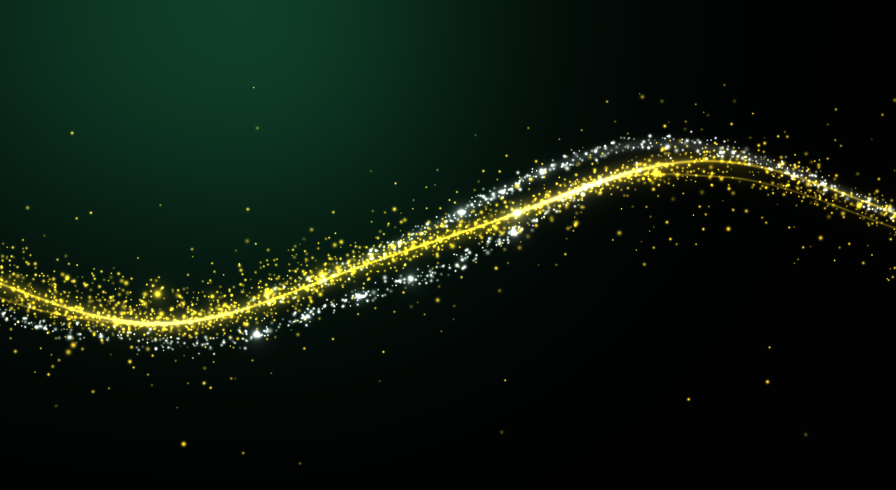
Give the GLSL for this background, as a Shadertoy shader.

```glsl
const vec3 GOLD = vec3(0.95, 0.80, 0.16);
const vec3 SILVER = vec3(0.88, 0.92, 0.90);
const vec3 WARM_WHITE = vec3(1.0, 0.96, 0.72);
const vec3 EMERALD = vec3(0.055, 0.23, 0.147);
const vec3 NIGHT = vec3(0.003, 0.008, 0.005);
const float HEIGHT = 0.546; // canvas height when its width is 1

vec3 hash3(vec2 p) {
    vec3 q = fract(p.xyx * vec3(0.1031, 0.1030, 0.0973));
    q += dot(q, q.yxz + 33.33);
    return fract((q.xxy + q.yzz) * q.zyx);
}

float gradientNoise(vec2 p) {
    vec2 cell = floor(p), f = fract(p);
    vec2 u = f * f * f * (f * (f * 6.0 - 15.0) + 10.0);
    vec2 e = vec2(0.0, 1.0);
    float a = dot(hash3(cell).xy * 2.0 - 1.0, f);
    float b = dot(hash3(cell + e.yx).xy * 2.0 - 1.0, f - e.yx);
    float c = dot(hash3(cell + e.xy).xy * 2.0 - 1.0, f - e.xy);
    float d = dot(hash3(cell + e.yy).xy * 2.0 - 1.0, f - e.yy);
    return mix(mix(a, b, u.x), mix(c, d, u.x), u.y);
}

// Bell curve used for bands, bumps and soft dots
float bell(float x, float width) {
    float t = x / width;
    return exp(-t * t);
}

// Strand heights
float mainStrand(float x) {
    float t = (x - 0.482) * 5.133;
    return 0.276 + 0.0839 * (sin(t) - 0.08 * sin(3.0 * t));
}

float upperSilver(float x) {
    return mainStrand(x) + 0.0355 * bell(x - 0.63, 0.17);
}

float lowerSilver(float x) {
    float reach = 1.0 - smoothstep(0.48, 0.70, x);
    return mainStrand(x) - 0.033 * reach * (1.0 - 0.5 * bell(x - 0.14, 0.07));
}

float lowerGold(float x) {
    return mainStrand(x) - 0.017 * smoothstep(0.66, 0.80, x) - 0.016 * bell(x, 0.10);
}

// Chance of a gold (x) or silver (y) particle at a point
vec2 particleDensity(vec2 p) {
    float d = p.y - mainStrand(p.x);
    float thin = mix(1.0, 0.55, smoothstep(0.65, 0.85, p.x));
    float gold = 0.55 * thin * bell(d, 0.015);
    gold += 0.30 * bell(d - 0.022, 0.026) * (1.0 - smoothstep(0.25, 0.60, p.x));
    gold += 0.30 * bell(p.y - lowerGold(p.x), 0.010);
    gold += 0.075 * bell(d, 0.062);
    float silver = 0.65 * bell(p.y - upperSilver(p.x), 0.008) * smoothstep(0.18, 0.40, p.x);
    silver += 0.60 * bell(p.y - lowerSilver(p.x), 0.008) * (1.0 - smoothstep(0.60, 0.75, p.x));
    return vec2(gold, silver) * (1.0 + 0.9 * gradientNoise(p * 30.0));
}

// One grid of jittered dots, kept where the density allows
vec3 particleLayer(vec2 p, float cells, float size, float amount) {
    vec3 light = vec3(0.0);
    vec2 home = floor(p * cells);
    for (int j = -1; j <= 1; j++) {
        for (int i = -1; i <= 1; i++) {
            vec2 cell = home + vec2(i, j);
            vec3 place = hash3(cell + cells);
            vec3 style = hash3(cell + cells * 2.0 + 17.0);
            vec2 center = (cell + 0.1 + 0.8 * place.xy) / cells;
            vec2 density = particleDensity(center);
            float total = density.x + density.y;
            float kept = step(place.z, total * amount);
            vec3 tint = style.x * total < density.y ? SILVER : GOLD;
            float radius = size * mix(0.65, 1.15, style.y);
            float power = mix(0.30, 1.20, style.z);
            light += kept * power * tint * bell(length(p - center), radius);
        }
    }
    return light;
}

vec3 flare(vec2 p, vec2 center, vec3 tint, float size) {
    float d = length(p - center);
    return tint * (1.1 * bell(d, size) + 0.45 * exp(-d / (size * 1.7)));
}

// Fine luminous thread with a soft halo
vec3 thread(float d, float width, vec3 tint) {
    return tint * (bell(d, width) + 0.16 * exp(-abs(d) / (width * 5.0)));
}

vec3 backdrop(vec2 uv) {
    float side = bell(uv.x - 0.27, uv.x < 0.27 ? 0.42 : 0.29);
    float fall = exp(-pow((1.0 - uv.y) / 0.55, 2.3));
    return NIGHT + EMERALD * side * fall;
}

void mainImage(out vec4 fragColor, in vec2 fragCoord) {
    vec2 uv = fragCoord / iResolution.xy;
    vec2 p = uv * vec2(1.0, HEIGHT);
    vec3 color = backdrop(uv);

    // Glowing threads, brightest where the strands meet
    float d = p.y - mainStrand(p.x);
    float knots = bell(p.x - 0.655, 0.075) + 0.6 * bell(p.x - 0.18, 0.09);
    float shimmer = 0.75 + 0.5 * gradientNoise(vec2(p.x * 45.0, 3.5));
    color += thread(d, 0.0016, GOLD) * shimmer * 0.65;
    color += thread(p.y - lowerGold(p.x), 0.0013, GOLD) * shimmer * 0.4;
    color += GOLD * 0.22 * bell(d, 0.011) * (1.0 - smoothstep(0.70, 0.90, p.x));
    color += WARM_WHITE * knots * (0.75 * bell(d, 0.0030) + 0.20 * exp(-abs(d) / 0.012));
    color += SILVER * 0.16 * bell(p.y - upperSilver(p.x), 0.006) * smoothstep(0.3, 0.5, p.x);

    // Dust from coarse to fine
    for (int k = 0; k < 4; k++) {
        float level = float(k);
        color += particleLayer(p, 75.0 + 47.0 * level, 0.0025 - 0.0004 * level, 0.40 + 0.12 * level);
    }

    // Larger flares riding the strands
    for (int k = 0; k < 6; k++) {
        float n = float(k);
        float x = 0.286 + 0.0575 * n;
        float size = 0.0027 + 0.0010 * cos(n * 2.4);
        color += flare(p, vec2(x, lowerSilver(x)), SILVER, size);
        x = 0.176 + 0.061 * n;
        float lift = 0.019 + 0.014 * cos(n * 1.25);
        color += flare(p, vec2(x, mainStrand(x) + lift), GOLD, size) * step(n, 3.5);
        x = 0.515 + 0.045 * n;
        color += flare(p, vec2(x, upperSilver(x)), SILVER, size * 0.9) * step(n, 2.5);
    }
    color += flare(p, vec2(0.577, mainStrand(0.577)), WARM_WHITE, 0.0040);
    color += flare(p, vec2(0.732, lowerGold(0.732)), GOLD, 0.0034);

    fragColor = vec4(clamp(color, 0.0, 1.0), 1.0);
}
```
